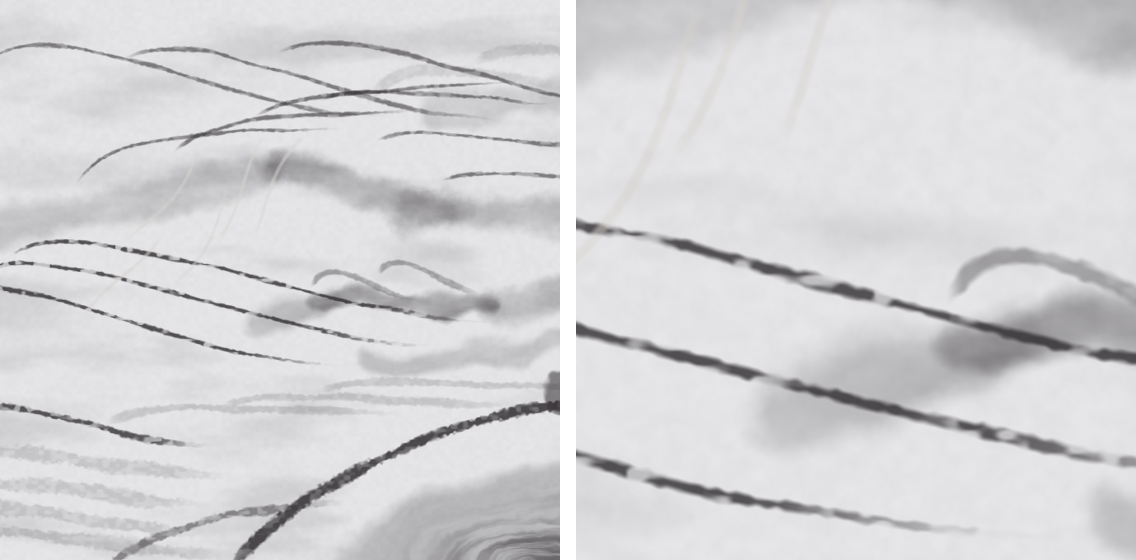
Left, the full canvas; right, a detail of the centre.
A Shadertoy shader for this pattern:

```glsl
// Ink wash sea on rough paper: thin pen crests, dry brush lines, grey washes.
// Pen lines are height curves (quick rise, slow fall) repeated in rows;
// washes are noisy soft bands, and all layers multiply over grained paper.

const vec3 PAPER = vec3(0.893, 0.893, 0.903);
const vec3 INK = vec3(0.20, 0.185, 0.20);
const vec3 FIBRE = vec3(0.85, 0.835, 0.81);
const float GRAIN = 0.035;       // paper tooth contrast
const float EDGE = 0.0013;       // softness of pen edges
const vec2 JITTER = vec2(0.02, 0.008);
const float RISE_DECAY = 0.7;    // each crest in a row rises less
const float WASH_WARP = 0.035;

float hash(vec2 p) {
  vec3 q = fract(p.xyx * 0.1031);
  q += dot(q, q.yzx + 33.33);
  return fract((q.x + q.y) * q.z);
}

float noise(vec2 p) {
  vec2 i = floor(p), f = fract(p);
  f = f * f * (3.0 - 2.0 * f);
  return mix(mix(hash(i), hash(i + vec2(1, 0)), f.x),
             mix(hash(i + vec2(0, 1)), hash(i + vec2(1, 1)), f.x), f.y);
}

float fbm(vec2 p) {
  float sum = 0.0, amp = 0.533;
  for (int i = 0; i < 4; i++) {
    sum += amp * noise(p);
    p = mat2(1.6, 1.2, -1.2, 1.6) * p + 7.3;
    amp *= 0.5;
  }
  return sum;
}

// shape = length, rise, fall, steepness
float crest(float x, vec4 shape) {
  x = max(x, 0.0);
  return shape.y * (1.0 - exp(-shape.w * x)) - shape.z * smoothstep(0.0, shape.x, x);
}

// Light left after a row of strokes; ink = half width, density, dryness
float row(vec2 p, int count, vec2 start, vec2 stride, vec4 shape, vec3 ink) {
  float light = 1.0;
  for (int i = 0; i < count; i++) {
    float n = float(i), id = floor(dot(start, vec2(190, 370))) + n * 7.0;
    vec2 rnd = vec2(hash(vec2(id, 3)), hash(vec2(id, 9))) - 0.5;
    vec2 q = p - start - n * stride - rnd * JITTER;
    vec4 s = shape * vec4(1.0 + 0.2 * rnd.y, pow(RISE_DECAY, n), 1, 1);
    float slope = (crest(q.x + 0.002, s) - crest(q.x - 0.002, s)) / 0.004;
    float wobble = 0.007 * (noise(vec2(q.x * 13.0, id)) - 0.5);
    float d = abs(q.y - crest(q.x, s) - wobble) / sqrt(1.0 + slope * slope);
    d += ink.x * 0.5 * (noise(p * 170.0 + id) - 0.5);
    float t = q.x / s.x;
    float ends = smoothstep(0.0, 0.06, t) * (1.0 - smoothstep(0.72, 1.0, t));
    float w = ink.x * (0.55 + 0.6 * noise(vec2(q.x * 17.0, id + 2.0))) * (0.5 + 0.5 * ends);
    float edge = EDGE + 0.25 * w;
    float body = 1.0 - smoothstep(w - edge, w + edge, d);
    float dry = smoothstep(0.2, 0.6, noise(p * vec2(95, 130) + id));
    light *= 1.0 - ink.y * body * ends * mix(1.0, dry, ink.z);
  }
  return light;
}

// Light left after a soft band from a to b
float wash(vec2 p, vec2 a, vec2 b, float halfWidth, float density) {
  vec2 warp = vec2(noise(p * 14.0), noise(p * 14.0 + 20.0)) - 0.5;
  vec2 q = p + WASH_WARP * warp - a, ab = b - a;
  float d = length(q - ab * clamp(dot(q, ab) / dot(ab, ab), 0.0, 1.0)) / halfWidth;
  float body = 1.0 - smoothstep(0.35, 1.2, d + 0.5 * (fbm(p * 45.0) - 0.5));
  return 1.0 - density * body * (0.55 + 0.9 * fbm(p * vec2(16, 34)));
}

float washes(vec2 p) {
  return wash(p, vec2(-0.05, 0.585), vec2(0.47, 0.69), 0.042, 0.17)
    * wash(p, vec2(0.5, 0.7), vec2(0.8, 0.625), 0.036, 0.27)
    * wash(p, vec2(0.74, 0.625), vec2(1.05, 0.62), 0.042, 0.2)
    * wash(p, vec2(0.45, 0.42), vec2(0.59, 0.465), 0.03, 0.22)
    * wash(p, vec2(0.57, 0.468), vec2(0.88, 0.445), 0.02, 0.36)
    * wash(p, vec2(0.88, 0.445), vec2(1.05, 0.475), 0.036, 0.23)
    * wash(p, vec2(0.66, 0.35), vec2(1.02, 0.385), 0.024, 0.17)
    * wash(p, vec2(0.78, 0.8), vec2(1.05, 0.84), 0.035, 0.15);
}

// Streaked pool under the large arc, and a small rock at the right edge
float pool(vec2 p) {
  vec2 q = (p - vec2(1, -0.03)) / vec2(0.43, 0.21);
  float r = length(q) + 0.22 * (fbm(p * 12.0) - 0.5);
  float streak = fbm(vec2(q.x * 4.0, r * 17.0));
  float ink = (1.0 - smoothstep(0.82, 1.0, r)) * (0.2 + 0.12 * streak);
  ink += 0.4 * (1.0 - smoothstep(0.2, 0.75, r)) * smoothstep(0.25, 0.7, streak);
  float rock = length(p - vec2(1.015, 0.3)) + 0.012 * (noise(p * 60.0) - 0.5);
  return 1.0 - max(ink, 0.55 * (1.0 - smoothstep(0.04, 0.048, rock)));
}

// Upper crests, dark broken lines with hooks, pale lines, then branch and arc
float penLines(vec2 p) {
  return row(p, 3, vec2(-0.03, 0.88), vec2(0.26, 0.012), vec4(0.7, 0.05, 0.14, 18), vec3(0.004, 0.58, 0.35))
    * row(p, 3, vec2(0.14, 0.67), vec2(0.16, 0.06), vec4(0.47, 0.08, -0.02, 17), vec3(0.0036, 0.6, 0.35))
    * row(p, 3, vec2(0.57, 0.82), vec2(0.11, -0.07), vec4(0.46, 0.025, 0.025, 25), vec3(0.004, 0.58, 0.45))
    * row(p, 3, vec2(0.02, 0.532), vec2(-0.075, -0.025), vec4(0.82, 0.045, 0.155, 18), vec3(0.004, 0.82, 0.75))
    * row(p, 2, vec2(0.55, 0.485), vec2(0.12, 0.03), vec4(0.2, 0.055, 0.075, 28), vec3(0.0055, 0.36, 0.25))
    * row(p, 3, vec2(0.19, 0.24), vec2(0.19, 0.03), vec4(0.55, 0.04, 0.02, 14), vec3(0.0075, 0.17, 0.3))
    * row(p, 4, vec2(-0.06, 0.18), vec2(0, -0.045), vec4(0.44, 0.01, 0.045, 20), vec3(0.013, 0.17, 0.4))
    * row(p, 2, vec2(0.65, 0.83), vec2(0.2, 0.05), vec4(0.36, 0.075, 0.06, 14), vec3(0.01, 0.13, 0.3))
    * row(p, 1, vec2(-0.07, 0.265), vec2(0), vec4(0.46, 0.015, 0.075, 25), vec3(0.007, 0.8, 0.6))
    * row(p, 1, vec2(0.17, -0.025), vec2(0), vec4(0.46, 0.155, 0.01, 5.3), vec3(0.0085, 0.5, 0.45))
    * row(p, 1, vec2(0.39, -0.035), vec2(0), vec4(0.95, 0.39, 0.01, 2.8), vec3(0.0105, 0.86, 0.25));
}

// Warm curved threads in the paper
float fibres(vec2 p) {
  float cover = 0.0;
  for (float n = 0.0; n < 5.0; n++) {
    vec2 q = p - vec2(0.22 + 0.07 * n, 0.48 + 0.2 * hash(vec2(n, 8)));
    float along = q.x * 0.55 + q.y * 0.83, across = q.x * 0.83 - q.y * 0.55;
    float d = abs(across - 0.018 * sin(along * 17.0 + n));
    cover = max(cover, smoothstep(0.005, 0.001, d) * smoothstep(0.11, 0.07, abs(along)));
  }
  return cover;
}

void mainImage(out vec4 fragColor, in vec2 fragCoord) {
  vec2 p = fragCoord / iResolution.y;
  float stain = smoothstep(0.5, 0.85, fbm(p * vec2(4, 13) + 3.0));
  float light = washes(p) * pool(p) * penLines(p) * (1.0 - 0.12 * stain);
  vec3 col = mix(mix(INK, PAPER, light), FIBRE, 0.5 * fibres(p));
  fragColor = vec4(col + GRAIN * (fbm(p * 120.0) - 0.5), 1);
}
```
